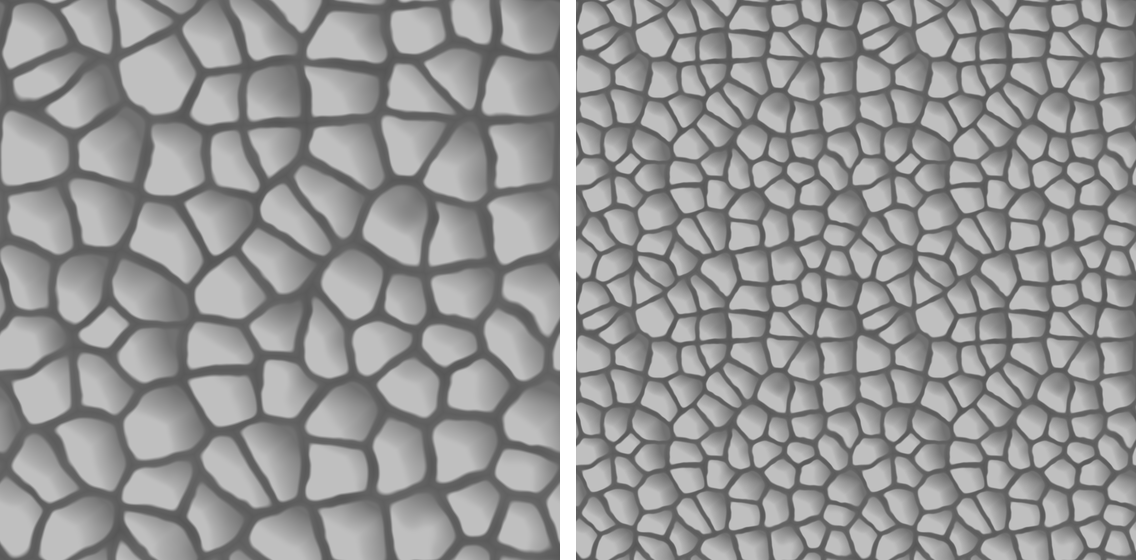
Left: one tile. Right: repeated 2 by 2.
Write a WebGL 1 fragment shader that draws this texture.

```glsl
precision highp float;
uniform vec2 u_resolution;

const float CELLS = 9.0;

vec2 hash2(vec2 p) {
  vec3 q = fract(p.xyx * vec3(0.1031, 0.1030, 0.0973));
  q += dot(q, q.yzx + 33.33);
  return fract((q.xx + q.yz) * q.zy);
}

// Integer lattice coordinate wrapped to the given period
vec2 wrap(vec2 cell, float period) {
  return floor(mod(cell + 0.5, period));
}

// Two channels of tiling value noise
vec2 noise2(vec2 p, float period) {
  vec2 i = floor(p), f = fract(p);
  f = f * f * (3.0 - 2.0 * f);
  vec2 a = hash2(wrap(i, period) + 57.0);
  vec2 b = hash2(wrap(i + vec2(1.0, 0.0), period) + 57.0);
  vec2 c = hash2(wrap(i + vec2(0.0, 1.0), period) + 57.0);
  vec2 d = hash2(wrap(i + 1.0, period) + 57.0);
  return mix(mix(a, b, f.x), mix(c, d, f.x), f.y);
}

vec2 seedPoint(vec2 cell) {
  return cell + 0.09 + 0.82 * hash2(wrap(cell, CELLS) + 11.0);
}

void main() {
  vec2 p = gl_FragCoord.xy / u_resolution * CELLS;
  vec2 coarse = noise2(p * 2.0, CELLS * 2.0) - 0.5;
  vec2 fine = noise2(p * 6.0, CELLS * 6.0) - 0.5;
  vec2 q = p + 0.13 * coarse + 0.025 * fine;

  // Nearest stone
  vec2 home = floor(q), stone = home, toSeed = vec2(0.0);
  float nearest = 100.0;
  for (int y = -2; y <= 2; y++) {
    for (int x = -2; x <= 2; x++) {
      vec2 cell = home + vec2(float(x), float(y));
      vec2 r = seedPoint(cell) - q;
      float dist = dot(r, r);
      if (dist < nearest) {
        nearest = dist;
        toSeed = r;
        stone = cell;
      }
    }
  }

  // Distance to the stone's border, blended so that corners are rounded
  float sum = 0.0;
  for (int y = -2; y <= 2; y++) {
    for (int x = -2; x <= 2; x++) {
      if (x != 0 || y != 0) {
        vec2 r = seedPoint(stone + vec2(float(x), float(y))) - q;
        float border = dot(0.5 * (toSeed + r), normalize(r - toSeed));
        sum += exp(-26.0 * border);
      }
    }
  }
  float edge = -log(sum) / 26.0 + 0.035 * coarse.y + 0.02 * fine.x;

  // Stone faces: flat and pale at lower left, two facets falling to upper right
  vec2 local = -toSeed + 0.06 * coarse.yx;
  float slope = max(dot(local, vec2(0.94, 0.34)), dot(local, vec2(0.55, 0.84)));
  float variation = hash2(wrap(stone, CELLS) + 83.0).x - 0.5;
  float fall = clamp(slope + 0.05 + 0.16 * variation + 0.05 * coarse.x, 0.0, 0.65);
  float face = 0.748 - 0.47 * fall * smoothstep(-0.05, 0.12, fall);

  // Mortar, darker where the joints widen
  float mortar = 0.365 + 0.35 * clamp(edge, -0.12, 0.1) + 0.05 * coarse.x;

  float mask = smoothstep(0.045, 0.108, edge);
  gl_FragColor = vec4(vec3(mix(mortar, face, mask)), 1.0);
}
```
